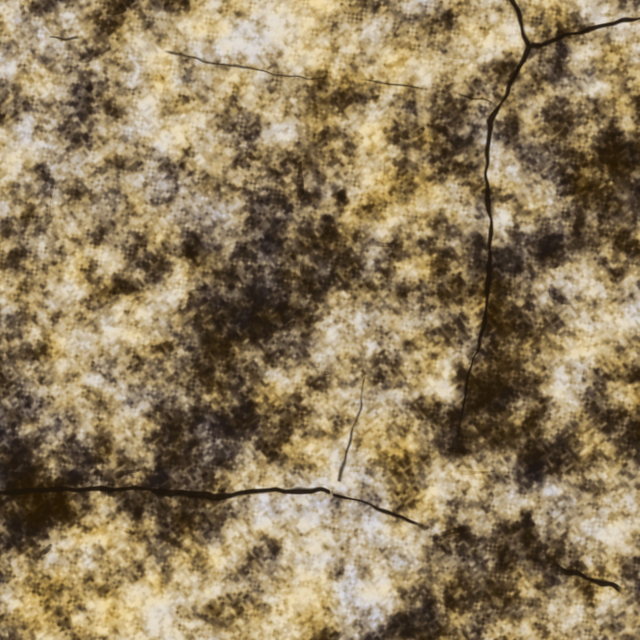
This texture is drawn by a WebGL 2 fragment shader. Its source:

```glsl
#version 300 es
precision highp float;

uniform vec2 u_resolution;
out vec4 fragColor;

float hash(vec2 p) {
    return fract(sin(dot(p, vec2(127.1, 311.7))) * 43758.5453);
}

// Value noise, centred on zero with a deviation near one
float noise(vec2 p) {
    vec2 cell = floor(p), f = fract(p);
    f = f * f * (3.0 - 2.0 * f);
    float low = mix(hash(cell), hash(cell + vec2(1, 0)), f.x);
    float high = mix(hash(cell + vec2(0, 1)), hash(cell + vec2(1, 1)), f.x);
    return (mix(low, high, f.y) - 0.5) / 0.214;
}

vec2 turn(vec2 p, float angle) {
    float c = cos(angle), s = sin(angle);
    return vec2(c * p.x + s * p.y, c * p.y - s * p.x);
}

vec2 noise2(vec2 p) {
    return vec2(noise(p), noise(p + 37.4));
}

// Mottling from hand-sized stains down to fine grain
float stoneTone(vec2 p) {
    vec2 warped = p + 0.014 * noise2(p * 9.0) + 0.006 * noise2(p * 31.0);
    vec2 slanted = turn(warped, 0.7);
    float tone = 0.52 * noise(slanted * vec2(4.5, 7.5) + 3.1);
    tone += 0.46 * noise(slanted * vec2(9.0, 14.0) + 17.6);
    float scale = 25.0, weight = 0.44;
    for (int i = 0; i < 4; i++) {
        tone += weight * noise(turn(p, 0.5 + 1.1 * float(i)) * scale + 9.3 * float(i));
        scale *= 2.05;
        weight *= 0.88;
    }
    float pits = smoothstep(1.1, 1.9, noise(warped * 42.0 + 61.0));
    return tone - 0.7 * pits + 0.04;
}

// Brown to cream, with stops spaced by how common each colour is
vec3 stoneColour(float level) {
    vec3 colours[8] = vec3[8](
        vec3(0.13, 0.09, 0.05), vec3(0.21, 0.16, 0.10),
        vec3(0.34, 0.27, 0.19), vec3(0.46, 0.39, 0.28),
        vec3(0.60, 0.51, 0.36), vec3(0.72, 0.63, 0.45),
        vec3(0.80, 0.74, 0.63), vec3(0.91, 0.87, 0.79));
    float stops[8] = float[8](0.0, 0.05, 0.17, 0.33, 0.52, 0.73, 0.90, 1.0);
    vec3 colour = colours[0];
    for (int i = 1; i < 8; i++) {
        float t = (level - stops[i - 1]) / (stops[i] - stops[i - 1]);
        colour = mix(colour, colours[i], clamp(t, 0.0, 1.0));
    }
    return colour;
}

// Coverage of a crack from a to b, uneven in width and tapered at b
float crack(vec2 p, vec2 a, vec2 b, float width, float taper) {
    vec2 along = b - a;
    float t = clamp(dot(p - a, along) / dot(along, along), 0.0, 1.0);
    float halfWidth = width * (1.0 - taper * t) * (1.0 + 0.22 * noise(p * 38.0));
    float edge = 0.0012 + 0.7 / u_resolution.y;
    float d = length(p - a - along * t);
    return 1.0 - smoothstep(halfWidth - edge, halfWidth + edge, d);
}

float crackNetwork(vec2 p) {
    vec2 q = p + 0.004 * noise2(p * 8.0) + 0.0013 * noise2(p * 55.0);
    vec2 fork = vec2(0.83, 0.92), bend = vec2(0.77, 0.81), waist = vec2(0.757, 0.54);

    // Upright crack and its fork
    float cover = crack(q, fork, vec2(0.80, 1.02), 0.0032, 0.0);
    cover = max(cover, crack(q, fork, vec2(1.02, 0.975), 0.003, 0.3));
    cover = max(cover, crack(q, fork, bend, 0.0036, 0.0));
    cover = max(cover, crack(q, bend, waist, 0.0036, 0.0));
    cover = max(cover, crack(q, waist, vec2(0.718, 0.33), 0.0034, 0.7));

    // Level crack and its broken continuation
    cover = max(cover, crack(q, vec2(-0.02, 0.232), vec2(0.52, 0.229), 0.0052, 0.3));
    float gaps = smoothstep(-0.9, -0.2, noise(p * 13.0 + 5.0));
    cover = max(cover, gaps * crack(q, vec2(1.02, 0.065), vec2(0.53, 0.225), 0.0042, 0.4));

    // Hairlines
    float faint = crack(q, vec2(0.08, 0.945), vec2(0.77, 0.84), 0.0014, 0.4);
    faint = max(faint, crack(q, vec2(0.54, 0.25), vec2(0.565, 0.40), 0.002, 0.6));
    return max(cover, 0.75 * gaps * faint);
}

void main() {
    vec2 p = gl_FragCoord.xy / u_resolution.y;

    // Logistic curve spreads the tone evenly over the colour stops
    float level = 1.0 / (1.0 + exp(-1.65 * stoneTone(p)));
    vec3 colour = stoneColour(level);

    // Ochre and grey tints, weakest in the shadows
    float tint = 0.6 * noise(turn(p, 0.4) * 7.0 + 71.0) + 0.55 * noise(p * 24.0 + 83.0)
        + 0.35 * noise(p * 65.0 + 29.0);
    colour += tint * mix(0.35, 1.0, level) * vec3(0.022, 0.002, -0.055);

    colour = mix(colour, vec3(0.11, 0.075, 0.04), 0.92 * crackNetwork(p));
    fragColor = vec4(clamp(colour, 0.0, 1.0), 1.0);
}
```
